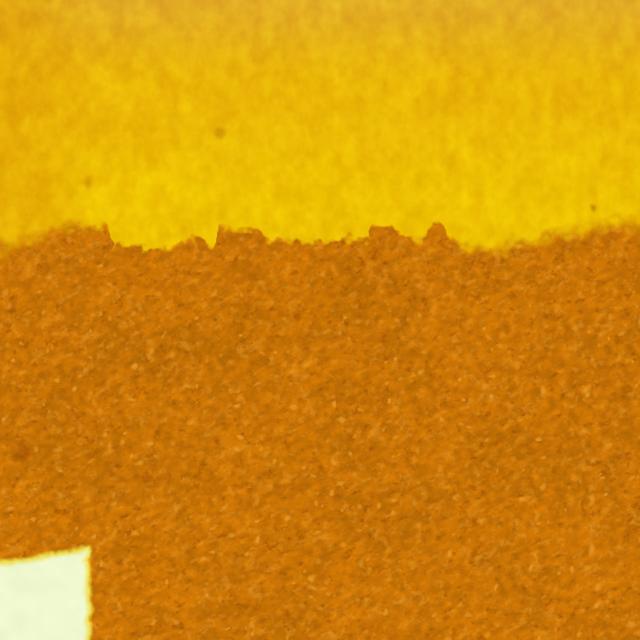
Give the GLSL for this texture, as a Shadertoy shader.

```glsl
// A rough amber ground below a glowing yellow band, with a pale slab at lower left.
// Layered value noise gives the mottling, jittered cells give the bright flakes,
// and a row of soft steps with noise shapes the ragged boundary.

const vec3 AMBER      = vec3(0.765, 0.440, 0.018);
const vec3 AMBER_DARK = vec3(0.58, 0.28, 0.005);
const vec3 FLAKE      = vec3(0.92, 0.62, 0.18);
const vec3 GOLD_LOW   = vec3(0.930, 0.755, 0.008);
const vec3 GOLD_MID   = vec3(0.915, 0.710, 0.025);
const vec3 GOLD_TOP   = vec3(0.885, 0.675, 0.150);
const vec3 GOLD_LEFT  = vec3(0.885, 0.640, 0.020);
const vec3 SLAB       = vec3(0.940, 0.970, 0.810);
const vec3 SLAB_RIM   = vec3(0.930, 0.860, 0.270);
const float EDGE_BASE = 0.611;
const float FLAKE_CELLS = 54.0;
const float FLAKE_CHANCE = 0.34;

// Raised parts of the boundary: left, right, height, softness of left side
const vec4 STEPS[7] = vec4[7](
    vec4(0.060, 0.172, 0.036, 0.060), vec4(0.290, 0.322, 0.022, 0.035),
    vec4(0.339, 0.430, 0.030, 0.006), vec4(0.430, 0.715, 0.013, 0.010),
    vec4(0.580, 0.630, 0.037, 0.007), vec4(0.665, 0.700, 0.045, 0.018),
    vec4(0.870, 1.200, 0.037, 0.110));
const float RIGHT_SOFT[7] = float[7](0.005, 0.008, 0.050, 0.010, 0.015, 0.014, 0.010);

// Dark stains: centre, radius, strength
const vec4 STAINS[6] = vec4[6](
    vec4(0.032, 0.295, 0.018, 0.60), vec4(0.138, 0.716, 0.011, 0.30),
    vec4(0.344, 0.791, 0.012, 0.30), vec4(0.928, 0.675, 0.009, 0.50),
    vec4(0.125, 0.190, 0.016, 0.35), vec4(0.228, 0.250, 0.013, 0.40));

float hash(vec2 p) {
    vec3 q = fract(vec3(p.xyx) * 0.1031);
    q += dot(q, q.yzx + 33.33);
    return fract((q.x + q.y) * q.z);
}

float noise(vec2 p) {
    vec2 i = floor(p), f = fract(p);
    f = f * f * (3.0 - 2.0 * f);
    return mix(mix(hash(i), hash(i + vec2(1, 0)), f.x),
               mix(hash(i + vec2(0, 1)), hash(i + vec2(1, 1)), f.x), f.y);
}

float fbm(vec2 p) {
    float sum = 0.0, amp = 0.5;
    for (int i = 0; i < 3; i++) {
        sum += amp * noise(p);
        p = mat2(1.6, 1.2, -1.2, 1.6) * p + 7.3;
        amp *= 0.5;
    }
    return sum / 0.875;
}

float boundary(float x) {
    float rise = 0.0;
    for (int i = 0; i < 7; i++) {
        vec4 s = STEPS[i];
        float up = smoothstep(s.x - s.w, s.x + s.w, x), r = RIGHT_SOFT[i];
        rise = max(rise, s.z * up * (1.0 - smoothstep(s.y - r, s.y + r, x)));
    }
    return EDGE_BASE + rise;
}

// Randomly tilted ellipses, one per cell at most
float flakes(vec2 uv) {
    vec2 p = uv * FLAKE_CELLS, cell = floor(p);
    float cover = 0.0;
    for (int j = -1; j <= 1; j++)
    for (int i = -1; i <= 1; i++) {
        vec2 c = cell + vec2(i, j);
        vec2 d = p - c - vec2(hash(c + 11.0), hash(c + 29.0));
        float a = 0.7 + 2.0 * (hash(c + 47.0) - 0.5);
        d = mat2(cos(a), -sin(a), sin(a), cos(a)) * d;
        float size = mix(0.16, 0.42, pow(hash(c + 61.0), 2.0));
        float r = length(d * vec2(0.75, 1.3)) + 0.35 * (noise(p * 3.5) - 0.5);
        float on = step(hash(c + 3.7), FLAKE_CHANCE) * mix(0.15, 0.75, hash(c + 83.0));
        cover = max(cover, on * (1.0 - smoothstep(0.0, size * 1.3, r)));
    }
    return cover;
}

vec3 ground(vec2 uv) {
    vec2 slant = vec2(uv.x + 0.5 * uv.y, uv.y - 0.5 * uv.x);
    vec3 col = AMBER * (1.0 + 0.10 * (fbm(uv * 11.0) - 0.5));
    col *= 1.0 + 0.27 * (fbm(slant * vec2(85.0, 115.0)) - 0.5);
    float pits = smoothstep(0.62, 0.90, fbm(slant * vec2(85.0, 105.0) + 40.0));
    col = mix(col, AMBER_DARK, 0.5 * pits);
    float grit = smoothstep(0.50, 0.90, fbm(slant * vec2(90.0, 110.0) + 90.0));
    col = mix(col, FLAKE, 0.42 * grit);
    float fade = 1.0 - 0.45 * smoothstep(0.45, 0.64, uv.y);
    return mix(col, FLAKE, fade * flakes(uv));
}

vec3 band(vec2 uv) {
    vec3 col = mix(GOLD_LOW, GOLD_MID, smoothstep(0.68, 0.87, uv.y));
    col = mix(col, GOLD_TOP, smoothstep(0.86, 1.02, uv.y));
    col = mix(col, GOLD_LEFT, 0.6 * (1.0 - smoothstep(0.0, 0.19, uv.x)));
    col += vec3(0.06, 0.12, 0.02) * (fbm(uv * vec2(55.0, 36.0)) - 0.5);
    return col + 0.05 * (fbm(uv * 95.0) - 0.5) * vec3(1.0, 1.1, 0.5);
}

void mainImage(out vec4 fragColor, in vec2 fragCoord) {
    vec2 uv = fragCoord / iResolution.xy;
    float pixel = 1.0 / iResolution.y;

    // Ragged boundary, blurred toward both sides
    float ragged = 0.026 * (fbm(uv * 55.0) - 0.5) + 0.010 * (noise(uv * 110.0) - 0.5);
    float warpedX = uv.x + 0.016 * (fbm(uv * 50.0 + 20.0) - 0.5);
    float blurred = max(1.0 - smoothstep(0.10, 0.18, uv.x), smoothstep(0.69, 0.76, uv.x));
    float soft = mix(0.004, 0.015, blurred) + pixel;
    float above = smoothstep(-soft, soft, uv.y - boundary(warpedX) + ragged);
    vec3 col = mix(ground(uv), band(uv), above);

    // Stains
    for (int i = 0; i < 6; i++) {
        vec4 s = STAINS[i];
        float r = length(uv - s.xy) / s.z + 1.2 * (fbm(uv * 70.0) - 0.5);
        col = mix(col, AMBER_DARK, s.w * (1.0 - smoothstep(0.0, 1.2, r)));
    }

    // Pale slab with a yellow rim
    float top = uv.y - 0.124 - 0.155 * uv.x;
    float side = uv.x - 0.143 + 0.04 * max(uv.y - 0.08, 0.0);
    float slab = max(top, side) + 0.010 * (fbm(uv * 65.0) - 0.5);
    vec3 slabCol = mix(SLAB, SLAB_RIM, smoothstep(-0.013, -0.001, slab));
    slabCol += 0.04 * (fbm(uv * 35.0) - 0.5);
    col = mix(col, slabCol, 1.0 - smoothstep(-0.003 - pixel, 0.003 + pixel, slab));

    fragColor = vec4(clamp(col, 0.0, 1.0), 1.0);
}
```
